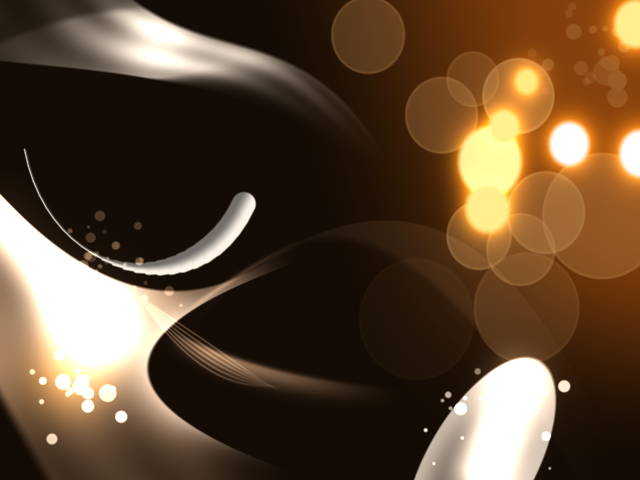
Give the GLSL for this background, as a Shadertoy shader.

```glsl
#define EDGE (1.2 / iResolution.y)
#define DARK vec3(.075, .042, .014)
#define AMBER vec3(.52, .25, .045)
#define GOLD vec3(1, .62, .14)
#define SILK vec3(1, .96, .91)
#define HAZE vec3(.95, .76, .6)
#define PALE vec3(.74, .54, .32)
#define SPARKS 26
#define HORN_STEPS 24

vec3 hash3(float n) { return fract(sin(n * vec3(12.99, 78.23, 37.72)) * 4375.85); }
float fill(float d) { return 1. - smoothstep(-EDGE, EDGE, d); }
float fade(float a, float b, float x) { return 1. - smoothstep(a, b, x); }
float bell(float d, float w) { return exp(-d * d / (w * w)); }

// Cubic through four knots: x positions and heights
float curve(float x, vec4 k, vec4 h) {
    float sum = 0.;
    for (int i = 0; i < 4; i++) {
        float w = h[i];
        for (int j = 0; j < 4; j++) if (j != i) w *= (x - k[j]) / (k[i] - k[j]);
        sum += w;
    }
    return sum;
}

float segment(vec2 p, vec2 a, vec2 b) {
    vec2 ab = b - a;
    return length(p - a - ab * clamp(dot(p - a, ab) / dot(ab, ab), 0., 1.));
}

// Scattered round sparks, denser towards the centre
float sparks(vec2 p, vec2 centre, vec2 spread, float size, float seed) {
    float sum = 0.;
    for (int i = 0; i < SPARKS; i++) {
        vec3 a = hash3(seed + float(i)), b = hash3(seed + float(i) + 51.3);
        float r = size * mix(.2, 1., a.z * a.z);
        sum += fill(length(p - centre - spread * (a.xy + b.xy - 1.)) - r) * mix(.4, 1., b.z);
    }
    return sum;
}

// Draped silk across the upper left
float wing(vec2 p) {
    float lo = curve(p.x, vec4(0, .33, .61, .81), vec4(.87, .83, .74, .61));
    float hi = curve(p.x, vec4(.26, .45, .61, .77), vec4(1.02, .925, .87, .73));
    float t = (p.y - lo) / max(hi - lo, .01);
    float soft = mix(.006, .13, smoothstep(.3, .6, p.x));
    float shade = .16 + .42 * smoothstep(0., .28, p.x);
    shade *= .78 + .22 * sin(t * 15. + p.x * 8. + 2. * sin(p.x * 9.));
    shade *= 1. - .55 * smoothstep(-.01, .01, p.y - .91 - .45 * p.x + .7 * p.x * p.x);
    shade += .65 * bell(length(p - vec2(.33, .92)), .08);
    shade += .35 * bell(length((p - vec2(.5, .87)) * vec2(.5, 1.5)), .06);
    return shade * smoothstep(0., soft, p.y - lo) * smoothstep(0., .012, hi - p.y) * fade(.42, .84, p.x);
}

// Crescent swept along a Bezier curve: coverage and shade
vec2 horn(vec2 p) {
    vec2 a = vec2(.052, .688), last = a;
    float best = 1., side = 0.;
    for (int i = 1; i <= HORN_STEPS; i++) {
        float t = float(i) / float(HORN_STEPS), s = 1. - t;
        vec2 c = s * s * s * a + 3. * s * t * (s * vec2(.104, .41) + t * vec2(.408, .358))
               + t * t * t * vec2(.508, .575);
        float r = .002 + .023 * smoothstep(.35, .9, t), d = segment(p, last, c) - r;
        vec2 dir = normalize(c - last), q = p - last;
        if (d < best) { best = d; side = (dir.x * q.y - dir.y * q.x) / r; }
        last = c;
    }
    return vec2(fill(best), 1. - .55 * smoothstep(-.6, .6, side));
}

// Luminous sheet at lower left
vec3 sheet(vec2 p) {
    float top = curve(p.x, vec4(0, .156, .347, .573), vec4(.6, .465, .398, .47));
    float right = .3125 + 6.4 * (p.y - .233) * (p.y - .233);
    float mask = smoothstep(0., .008, top - p.y) * smoothstep(0., .01, right - p.x)
               * smoothstep(-.02, .04, 1.75 * p.x + p.y - .167) * fade(.32, .63, p.x);
    float streak = .85 + .15 * sin(p.x * 32. + p.y * 11. + sin(p.y * 14.));
    float rim = exp(-max(right - p.x, 0.) / .055) * smoothstep(0., .12, p.y);
    float core = bell(segment(p, vec2(.01, .55), vec2(.21, .32)), .06) + 1.3 * bell(length(p - vec2(.19, .35)), .1);
    vec3 light = HAZE * streak * mix(.25, .6, smoothstep(0., .25, p.y)) + SILK * (.5 * rim + core);
    return (light + GOLD * .45 * bell(length(p - vec2(.15, .23)), .09)) * mask + HAZE * .08 * core;
}

// Fine fibres and faint veils through the middle
float veils(vec2 p) {
    float x = p.x, sum = 0.;
    float thread = p.y - curve(x, vec4(.295, .38, .47, .573), vec4(.375, .297, .236, .193));
    for (float i = -2.5; i < 3.; i++)
        sum += .3 * bell(thread - i * .011 * sin((x - .28) * 11.), .0025);
    sum *= smoothstep(.29, .34, x) * fade(.42, .6, x);
    float ribbon = p.y - curve(x, vec4(.347, .5, .66, .85), vec4(.31, .245, .205, .18));
    sum += .55 * bell(ribbon, ribbon > 0. ? .008 : .028) * smoothstep(.33, .45, x) * fade(.45, .85, x);
    float hi = p.y - curve(x, vec4(.4, .59, .78, 1.1), vec4(.36, .48, .54, .37));
    float lo = p.y - curve(x, vec4(.59, .7, .82, 1.04), vec4(.475, .497, .46, .25));
    sum += .07 * smoothstep(.35, .6, x) * fade(.9, 1.3, x) * fill(hi) * smoothstep(-.005, .02, lo);
    return sum + .25 * bell(hi, .006) * smoothstep(.38, .44, x) * fade(.45, .65, x);
}

// Glowing petal at lower right
vec3 petal(vec2 p) {
    vec2 q = p - vec2(1, .03);
    float d = length(vec2(dot(q, vec2(2, 3.46)), dot(q, vec2(7.7, -4.4)))) - 1.;
    float core = bell(segment(p, vec2(1.02, .02), vec2(1.075, .2)), .055);
    return SILK * fill(d * .11) * (.4 + .3 * smoothstep(-.5, 0., d) + core) + HAZE * .4 * core;
}

// Out-of-focus lights: x, y, radius, strength
vec3 bokeh(vec3 col, vec2 p) {
    vec4 soft[10] = vec4[10](vec4(.767, .927, .077, .38), vec4(.92, .76, .076, .4),
        vec4(1.08, .8, .075, .6), vec4(1.137, .557, .082, .5), vec4(1.255, .55, .125, .42),
        vec4(.998, .509, .068, .45), vec4(1.085, .48, .072, .4), vec4(1.097, .358, .11, .22),
        vec4(.868, .335, .12, .06), vec4(.985, .835, .055, .3));
    vec4 hot[7] = vec4[7](vec4(1.021, .663, .066, .3), vec4(1.05, .735, .032, .2),
        vec4(1.016, .566, .046, .2), vec4(1.186, .7, .042, 1), vec4(1.335, .68, .045, 1),
        vec4(1.097, .83, .024, .1), vec4(1.325, .95, .045, .2));
    for (int i = 0; i < 10; i++) {
        float d = length((p - soft[i].xy) * vec2(1, .95)) - soft[i].z;
        col = mix(col, PALE, fill(d) * soft[i].w * (.8 + .4 * smoothstep(-.008, 0., d)));
    }
    col = mix(col, PALE, .35 * min(sparks(p, vec2(1.22, .87), vec2(.2, .18), .03, 7.), 1.));
    for (int i = 0; i < 7; i++) {
        float d = length((p - hot[i].xy) * vec2(1, .9)) - hot[i].z;
        col += GOLD * .55 * exp(-max(d, 0.) / .017);
        col = mix(col, mix(vec3(1, .92, .45), vec3(1), hot[i].w), fade(-.008, .006, d));
    }
    return col;
}

void mainImage(out vec4 fragColor, in vec2 fragCoord) {
    vec2 p = fragCoord / iResolution.xy * vec2(1.3333, 1);
    float warmth = smoothstep(.65, 1.35, p.x + .3 * (p.y - .5)) * smoothstep(.02, .55, p.y);
    vec3 col = bokeh(mix(DARK, AMBER, warmth), p);
    col += SILK * wing(p) + HAZE * veils(p) + sheet(p) + petal(p);
    vec2 crescent = horn(p);
    col = mix(col, SILK * crescent.y, crescent.x);
    // Spark clusters
    col += SILK * sparks(p, vec2(.14, .21), vec2(.13, .14), .018, 3.);
    col += HAZE * .4 * sparks(p, vec2(.22, .46), vec2(.19, .12), .013, 90.);
    col += SILK * sparks(p, vec2(1.03, .13), vec2(.17, .13), .013, 210.);
    fragColor = vec4(clamp(col, 0., 1.), 1);
}
```
